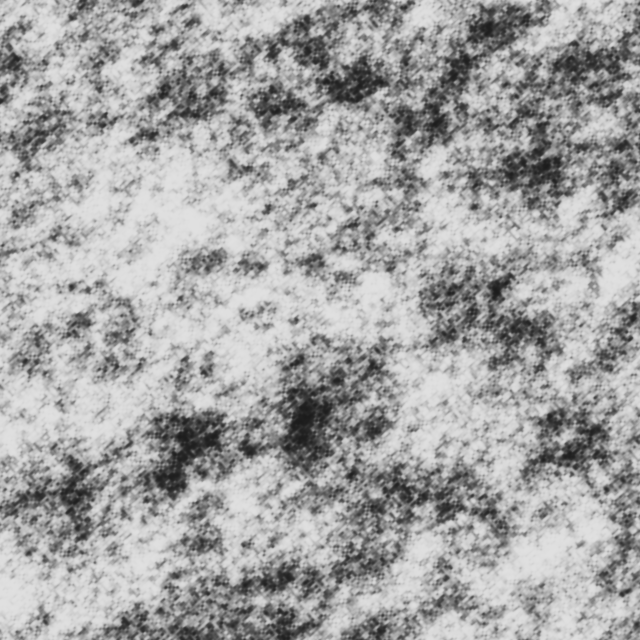
Write a three.js fragment shader that draws this texture.

```glsl
// Grainy grey stone: dark mottled clouds and fine speckle, brushed upward to the right.
varying vec2 vUv;

float hash(vec2 cell) {
  vec3 p = fract(vec3(cell.xyx) * 0.1031);
  p += dot(p, p.yzx + 33.33);
  return fract((p.x + p.y) * p.z);
}

// Smooth value noise, centred on zero
float valueNoise(vec2 p) {
  vec2 cell = floor(p);
  vec2 f = fract(p);
  f = f * f * (3.0 - 2.0 * f);
  float low = mix(hash(cell), hash(cell + vec2(1.0, 0.0)), f.x);
  float high = mix(hash(cell + vec2(0.0, 1.0)), hash(cell + vec2(1.0, 1.0)), f.x);
  return mix(low, high, f.y) - 0.5;
}

// Coordinates along and across a direction
vec2 alignTo(vec2 p, float angle) {
  vec2 along = vec2(cos(angle), sin(angle));
  return vec2(dot(p, along), dot(p, vec2(-along.y, along.x)));
}

// Nearly equal octaves, from broad stretched clouds to almost round grains
float stoneField(vec2 p) {
  float sum = 0.0;
  float frequency = 4.0;
  float amplitude = 2.1;
  for (int i = 0; i < 7; i++) {
    float octave = float(i);
    float angle = 0.55 + 0.18 * sin(octave * 2.4);
    vec2 stretch = mix(vec2(0.72, 1.35), vec2(0.95, 1.15), octave / 6.0);
    vec2 offset = vec2(37.3, 71.7) * (octave + 1.0);
    sum += amplitude * valueNoise(alignTo(p, angle) * stretch * frequency + offset);
    frequency *= 1.95;
    amplitude *= 0.95;
  }
  return sum;
}

void main() {
  float field = stoneField(vUv);

  // Soft tone curve: crowded light greys, a long tail into charcoal
  float lightness = 1.0 / (1.0 + exp(-(1.0 + 1.55 * field)));
  gl_FragColor = vec4(vec3(mix(0.1, 0.88, lightness)), 1.0);
}
```
